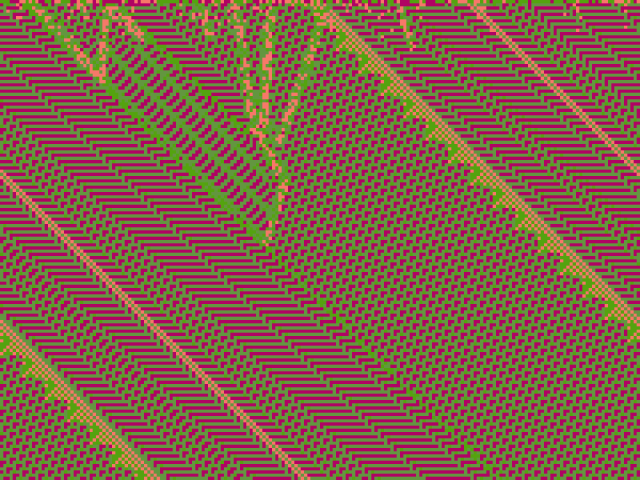
Reproduce this pattern procedurally as a Shadertoy shader.

```glsl
const vec2 GRID = vec2(200.0, 150.0);
const vec3 OLIVE = vec3(0.39, 0.59, 0.25);
const vec3 LEAF = vec3(0.33, 0.64, 0.06);
const vec3 MAGENTA = vec3(0.69, 0.01, 0.39);
const vec3 SALMON = vec3(0.97, 0.47, 0.41);

float hash(vec2 p) {
    return fract(sin(dot(p, vec2(127.1, 311.7))) * 43758.5453);
}

float within(float v, float lo, float hi) {
    return step(lo, v) * step(v, hi);
}

float segmentDistance(vec2 p, vec2 a, vec2 b) {
    vec2 ab = b - a;
    return length(p - a - ab * clamp(dot(p - a, ab) / dot(ab, ab), 0.0, 1.0));
}

// Hooked bars on a sheared lattice; a long period gives stripes
vec3 hookedBars(vec2 cell, float period) {
    float tick = period * 0.5 - 1.0;
    float k = mod(cell.x + tick * cell.y, period);
    if (k < tick - 1.0 || k == tick) return MAGENTA;
    return k == tick + 2.0 ? LEAF : OLIVE;
}

// Short rising dashes
vec3 risingDashes(vec2 cell) {
    float across = mod(cell.x + cell.y, 4.0);
    float along = mod(cell.x - cell.y, 10.0);
    if (across < 2.0 && along < 7.0) return MAGENTA;
    return across > 2.5 && along > 5.0 ? LEAF : OLIVE;
}

// Bar period for each diagonal band
float bandPeriod(float diagonal, float row) {
    float period = 8.0;
    period = mix(period, 24.0, within(diagonal, 102.0, 116.0));
    period = mix(period, 28.0, within(diagonal, 126.0, 151.0));
    period = mix(period, 32.0, within(diagonal, 165.0, 193.0));
    period = mix(period, 24.0, max(within(diagonal, 194.0, 200.0), within(diagonal, 0.0, 4.0)));
    if (row < 40.0) period = mix(period, 24.0, within(diagonal, 37.0, 46.0));
    return period;
}

// Dotted trail with a leafy fringe
vec3 trail(vec3 base, vec2 cell, vec2 a, vec2 b, float fringe) {
    float d = segmentDistance(cell, a, b);
    float noise = hash(cell + 3.0);
    if (d < 1.2 && noise < 0.5) return SALMON;
    if (d < fringe && noise > 0.5) return mod(cell.x + cell.y, 2.0) < 0.5 ? LEAF : OLIVE;
    return base;
}

// Broad diagonal with teeth hanging below it
vec3 toothedDiagonal(vec3 base, vec2 cell, float depth) {
    if (depth < -1.0 || depth > 10.0) return base;
    float even = 1.0 - mod(depth, 2.0);
    if (depth < 3.0) return even > 0.5 ? SALMON : OLIVE;
    float tooth = mod(cell.x, 7.0);
    if (depth > 10.0 - tooth) return base;
    return even > 0.5 && hash(vec2(tooth, depth)) < 0.6 ? SALMON : LEAF;
}

vec3 cellColor(vec2 cell) {
    float diagonal = mod(cell.x - cell.y, GRID.x);
    vec3 color = hookedBars(cell, bandPeriod(diagonal, cell.y));
    if (within(diagonal, 8.0, 34.0) * within(cell.y, 14.0, 75.0) > 0.5 && cell.x < 84.0)
        color = risingDashes(cell);

    // Green seams between bands
    float seam = within(diagonal, 5.0, 7.0);
    if (cell.y < 42.0) seam = max(seam, within(diagonal, 34.0, 36.0));
    if (seam > 0.5 && hash(cell) < (cell.y < 78.0 ? 0.6 : 0.3)) color = LEAF;

    // Wrapping diagonals
    color = toothedDiagonal(color, cell, 100.0 - diagonal);
    if (within(diagonal, 145.0, 147.0) > 0.5)
        color = mod(diagonal, 2.0) > 0.5 ? SALMON : OLIVE;

    // Wandering trails
    color = trail(color, cell, vec2(11, 2), vec2(30, 23), 2.6);
    color = trail(color, cell, vec2(33, 2), vec2(31, 25), 2.4);
    color = trail(color, cell, vec2(36, 2), vec2(44, 11), 2.4);
    color = trail(color, cell, vec2(62, 1), vec2(65, 10), 1.5);
    color = trail(color, cell, vec2(73, 1), vec2(79, 40), 2.4);
    color = trail(color, cell, vec2(84, 3), vec2(82, 38), 2.4);
    color = trail(color, cell, vec2(101, 4), vec2(87, 43), 2.4);
    color = trail(color, cell, vec2(80, 40), vec2(87, 54), 2.4);
    color = trail(color, cell, vec2(89, 55), vec2(83, 75), 1.4);
    color = trail(color, cell, vec2(125, 3), vec2(128, 14), 1.4);

    // Random seed row and its fading debris
    float noise = hash(cell + 17.0);
    float cluster = step(0.55, hash(vec2(floor(cell.x / 7.0), 5.0)));
    if (cell.y < 12.0 && noise < 0.3 * cluster * exp(-cell.y / 4.0)) color = SALMON;
    if (cell.y < 1.0)
        color = noise < 0.3 ? SALMON : noise < 0.6 ? MAGENTA : LEAF;
    return color;
}

void mainImage(out vec4 fragColor, in vec2 fragCoord) {
    vec3 color = vec3(0.0);
    // Box filter slightly wider than a pixel
    for (int j = 0; j < 3; j++) {
        for (int i = 0; i < 3; i++) {
            vec2 offset = (vec2(i, j) - 1.0) * 0.42;
            vec2 p = (fragCoord + offset) / iResolution.y * GRID.y;
            color += cellColor(floor(vec2(p.x, GRID.y - p.y)));
        }
    }
    fragColor = vec4(color / 9.0, 1.0);
}
```
